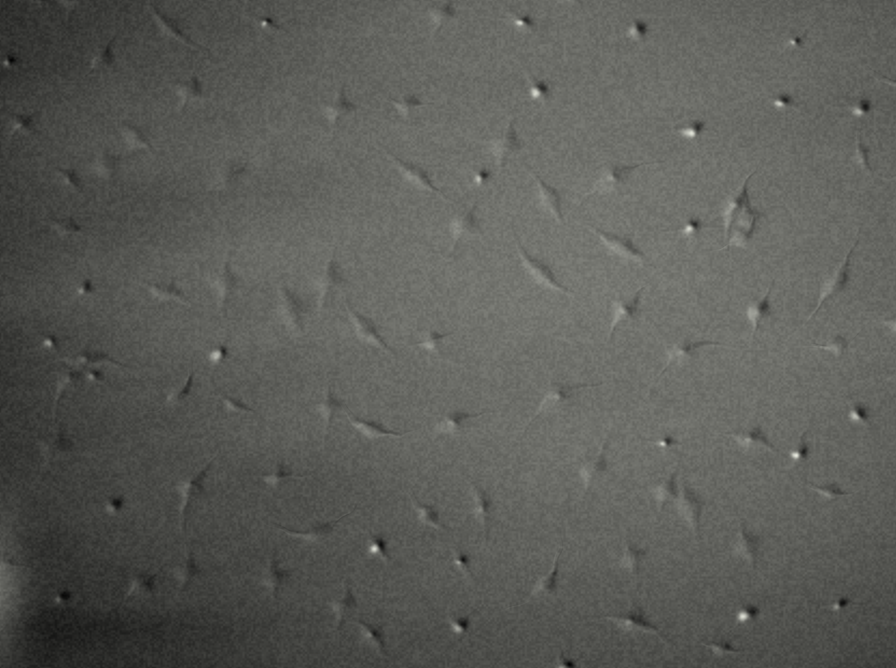
Give the GLSL for this texture, as a Shadertoy shader.

```glsl
// Grey relief micrograph: scattered spindle cells and glinting beads on a grainy, unevenly lit film.

const vec3 FILM_TINT = vec3(0.99, 1.0, 0.95);
const vec2 RELIEF_DIR = vec2(0.86, 0.51);   // from lit flank to shaded flank
const float CELL_ROWS = 9.0;

float hash(vec2 p) {
    vec3 q = fract(vec3(p.xyx) * 0.1031);
    q += dot(q, q.yzx + 33.33);
    return fract((q.x + q.y) * q.z);
}

float noise(vec2 p) {
    vec2 i = floor(p), f = fract(p);
    f = f * f * (3.0 - 2.0 * f);
    return mix(mix(hash(i), hash(i + vec2(1, 0)), f.x),
               mix(hash(i + vec2(0, 1)), hash(i + vec2(1, 1)), f.x), f.y);
}

float fbm(vec2 p, int octaves) {
    float sum = 0.0, amp = 0.5;
    for (int i = 0; i < octaves; i++) {
        sum += amp * (noise(p) - 0.5);
        p = p * 2.03 + 17.7;
        amp *= 0.5;
    }
    return sum;
}

float blob(vec2 p, vec2 size) {
    vec2 q = p / size;
    return exp(-dot(q, q));
}

vec2 rotate(vec2 p, float angle) {
    float c = cos(angle), s = sin(angle);
    return vec2(c * p.x + s * p.y, c * p.y - s * p.x);
}

// Height of a bent body that tapers into thin tails
float spindleHeight(vec2 p, float angle, float len, float width, float bend) {
    vec2 q = rotate(p, angle);
    q.y += bend * q.x * q.x;
    float belly = exp(-pow(q.x / (len * 0.45), 2.0));
    return blob(q, vec2(len, width * (0.2 + belly))) * (0.45 + 0.55 * belly);
}

// Slope of the height across the light, bright on one flank and dark on the other
float emboss(vec2 p, float angle, float len, float width, float bend, float reach) {
    vec2 o = RELIEF_DIR * reach;
    return spindleHeight(p + o, angle, len, width, bend)
         - spindleHeight(p - o, angle, len, width, bend);
}

float bead(vec2 p, float size, float glint) {
    vec2 o = RELIEF_DIR * size;
    float lit = blob(p + o * 0.7, vec2(size * 1.05, size * 0.85));
    float shade = blob(p - o * 0.8, vec2(size * 1.15));
    return glint * lit - 0.24 * shade;
}

// Tone added by one grid site, chosen by its hash
float cellTone(vec2 p, vec2 id) {
    float kind = hash(id + 3.1), a = hash(id + 11.7);
    float b = hash(id + 29.3), c = hash(id + 47.9);
    float turn = (a - 0.5) * 2.6;
    if (kind < 0.13) return 0.0;
    if (kind < 0.42) {
        float body = emboss(p, turn, 0.024 + 0.014 * b, 0.009, 0.0, 0.004);
        return bead(p, 0.0045 + 0.0028 * c, 0.18 + 0.36 * b) + 0.08 * body;
    }
    if (kind < 0.79) {
        float wrinkle = 0.65 + 0.9 * noise(p * 150.0 + id * 9.0);
        float body = emboss(p, turn, 0.026 + 0.034 * b * b, 0.007 + 0.005 * c,
                            (c - 0.5) * 14.0, 0.004);
        return (0.11 + 0.10 * a) * wrinkle * body
             + step(0.6, c) * 0.5 * bead(p, 0.005, 0.3);
    }
    float upright = 1.57 + (a - 0.5) * 0.9;
    return 0.14 * emboss(p, upright, 0.025 + 0.02 * b, 0.012 + 0.004 * c, 0.0, 0.005);
}

float scatteredCells(vec2 p) {
    vec2 warped = p + 0.007 * vec2(noise(p * 55.0) - 0.5, noise(p * 55.0 + 40.0) - 0.5);
    vec2 site = floor(p * CELL_ROWS);
    float tone = 0.0;
    for (int y = -1; y <= 1; y++)
    for (int x = -1; x <= 1; x++) {
        vec2 id = site + vec2(x, y) + 50.0;
        vec2 jitter = vec2(hash(id + 61.0), hash(id + 83.0));
        vec2 center = (id - 50.0 + jitter) / CELL_ROWS;
        tone += cellTone(warped - center, id);
    }
    return tone;
}

// Broad lamp glow, dark smears and a pale lower left rim
float illumination(vec2 uv, vec2 p) {
    vec2 d = (uv - vec2(0.66, 0.62)) / vec2(0.75, 0.85);
    float light = 0.46 - 0.29 * dot(d, d);
    vec2 drift = rotate(p, 0.12);
    float smear = fbm(drift * vec2(2.2, 9.0) + 5.0, 4);
    light += smear * mix(0.13, 0.05, smoothstep(0.1, 0.75, uv.x));
    light -= 0.04 * blob(uv - vec2(0.33, 0.27), vec2(0.16, 0.06));
    light -= 0.05 * blob(uv - vec2(0.12, 0.06), vec2(0.18, 0.03));
    return light + 0.27 * blob(uv - vec2(-0.01, 0.11), vec2(0.035, 0.11));
}

void mainImage(out vec4 fragColor, in vec2 fragCoord) {
    vec2 uv = fragCoord / iResolution.xy;
    vec2 p = fragCoord / iResolution.y;
    float light = illumination(uv, p);
    float contrast = mix(0.65, 1.0, smoothstep(0.0, 0.45, uv.x));
    float grain = noise(p * 310.0) - 0.5 + 0.5 * (noise(p * 170.0 + 90.0) - 0.5);
    float tone = light + contrast * scatteredCells(p) + 0.065 * grain;
    fragColor = vec4(clamp(tone * FILM_TINT, 0.0, 1.0), 1.0);
}
```
